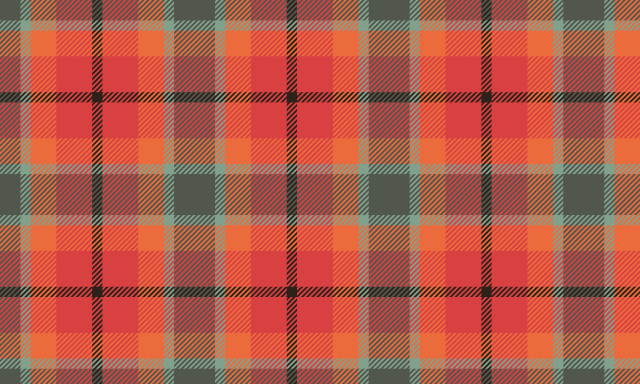
Give the GLSL for this pattern, as a Shadertoy shader.

```glsl
// Tartan plaid: one symmetric sett of coloured stripes is used for both the
// warp (across) and the weft (down). A diagonal twill mask chooses which of the
// two shows, so equal colours merge to solid and unequal ones hatch.

const float REPEATS_ACROSS = 3.289;  // setts over the canvas width
const float SETT = 38.0;             // sett width in thread units

const vec3 BLACK  = vec3(0.180, 0.130, 0.100);
const vec3 RED    = vec3(0.850, 0.250, 0.255);
const vec3 ORANGE = vec3(0.922, 0.418, 0.240);
const vec3 SAGE   = vec3(0.510, 0.630, 0.550);
const vec3 SLATE  = vec3(0.320, 0.340, 0.305);

// Antialiased step: 0 below the edge, 1 above it, blended over one width.
float softStep(float edge, float x, float width) {
    return clamp((x - edge) / width + 0.5, 0.0, 1.0);
}

// Stripe colour at a thread position, mirrored about the black centre line.
vec3 settColor(float thread, float pixel) {
    float d = abs(mod(thread, SETT) - 0.5 * SETT);
    vec3 color = BLACK;
    color = mix(color, RED,    softStep(1.0, d, pixel));
    color = mix(color, ORANGE, softStep(8.0, d, pixel));
    color = mix(color, SAGE,   softStep(13.0, d, pixel));
    return mix(color, SLATE,   softStep(15.0, d, pixel));
}

// Rising 45 degree twill, one period per thread unit, half warp and half weft.
float twillMask(vec2 thread, float pixel) {
    float wave = abs(fract(thread.x + thread.y) - 0.5);
    return softStep(0.25, wave, pixel * sqrt(2.0));
}

void mainImage(out vec4 fragColor, in vec2 fragCoord) {
    // Thread units, measured from the top left corner
    float pixel = REPEATS_ACROSS * SETT / iResolution.x;
    vec2 thread = vec2(fragCoord.x, iResolution.y - fragCoord.y) * pixel;

    // Weave the two sets of stripes
    vec3 warp = settColor(thread.x, pixel);
    vec3 weft = settColor(thread.y, pixel);
    fragColor = vec4(mix(warp, weft, twillMask(thread, pixel)), 1.0);
}
```
